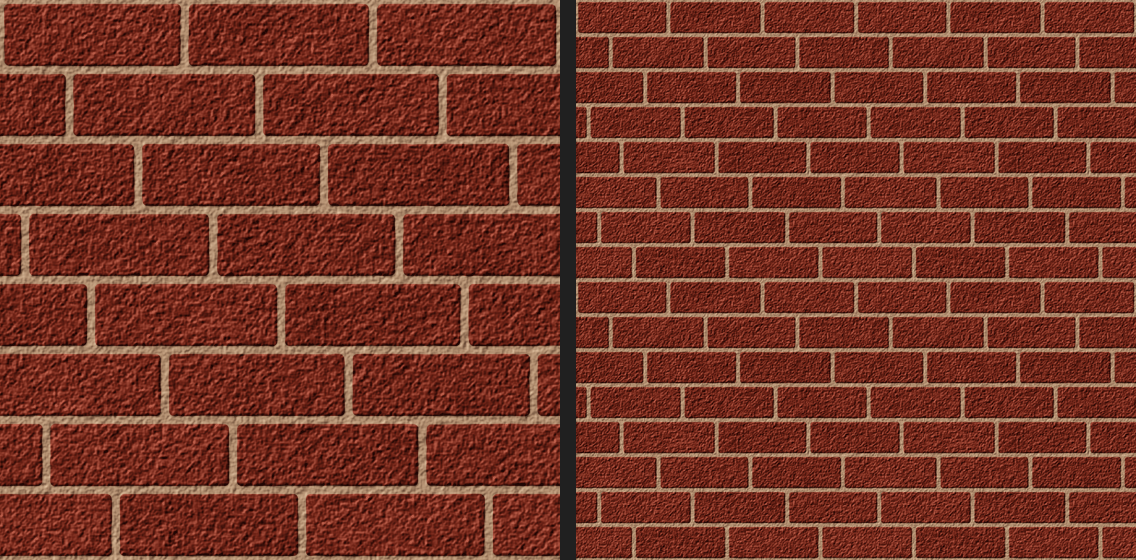
Left: one tile. Right: repeated 2 by 2.
Write a WebGL 1 fragment shader that draws this texture.

```glsl
precision highp float;

uniform vec2 u_resolution;

// Layout, in canvas units unless noted
const float COLUMNS = 3.0;
const float ROWS = 8.0;
const float ROW_SHIFT = 0.375;     // of a brick length, per row
const float JOINT_JITTER = 0.036;  // of a brick length
const float MORTAR_WIDTH = 0.0145;
const float CORNER_RADIUS = 0.0085;
const float BEVEL_WIDTH = 0.0065;
const float SHADOW_WIDTH = 0.004;
const float EDGE_WOBBLE = 0.0016;

// Surface relief
const float EMBOSS_STEP = 0.0013;
const float BRICK_RELIEF = 1.7;
const float MORTAR_RELIEF = 1.2;
const float BRICK_VARIATION = 0.12;
const vec2 LIGHT_DIR = vec2(-0.55, 0.835);

const vec3 BRICK_SHADOW = vec3(0.12, 0.02, 0.01);
const vec3 BRICK_BASE = vec3(0.44, 0.14, 0.09);
const vec3 BRICK_LIGHT = vec3(0.74, 0.37, 0.29);
const vec3 MORTAR_SHADOW = vec3(0.36, 0.24, 0.17);
const vec3 MORTAR_BASE = vec3(0.69, 0.55, 0.43);
const vec3 MORTAR_LIGHT = vec3(0.88, 0.76, 0.63);

float hash(vec2 p) {
  vec3 q = fract(vec3(p.xyx) * 0.1031);
  q += dot(q, q.yzx + 33.33);
  return fract((q.x + q.y) * q.z);
}

// Value noise that wraps after one canvas; freq must be whole
float tileNoise(vec2 uv, float freq) {
  vec2 p = uv * freq;
  vec2 i = floor(p);
  vec2 f = p - i;
  f = f * f * (3.0 - 2.0 * f);
  vec2 a = mod(i, freq);
  vec2 b = mod(i + 1.0, freq);
  return mix(mix(hash(a), hash(vec2(b.x, a.y)), f.x),
             mix(hash(vec2(a.x, b.y)), hash(b), f.x), f.y);
}

float grainHeight(vec2 uv) {
  return 0.9 * tileNoise(uv, 97.0)
       + 0.9 * tileNoise(uv + 0.37, 173.0)
       + 0.6 * tileNoise(uv + 0.71, 256.0);
}

// Slope of the grain towards the light
float emboss(vec2 uv) {
  vec2 e = EMBOSS_STEP * normalize(vec2(-1.0, 1.0));
  return grainHeight(uv - e) - grainHeight(uv + e);
}

float jointOffset(float joint, float row) {
  return JOINT_JITTER * (hash(vec2(mod(joint, COLUMNS) + 5.0, row + 11.0)) - 0.5);
}

vec3 shade(vec3 dark, vec3 base, vec3 bright, float light) {
  return mix(mix(base, dark, clamp(-light, 0.0, 1.0)), bright, clamp(light, 0.0, 1.0));
}

void main() {
  vec2 uv = gl_FragCoord.xy / u_resolution;
  float pixel = 1.0 / min(u_resolution.x, u_resolution.y);

  // Find the brick whose jittered joints enclose this point
  float row = floor(uv.y * ROWS);
  float shift = ROW_SHIFT * (ROWS - 1.0 - row);
  float along = uv.x * COLUMNS - shift;
  float brick = floor(along);
  if (along < brick + jointOffset(brick, row)) brick -= 1.0;
  else if (along > brick + 1.0 + jointOffset(brick + 1.0, row)) brick += 1.0;
  float left = (brick + jointOffset(brick, row) + shift) / COLUMNS;
  float right = (brick + 1.0 + jointOffset(brick + 1.0, row) + shift) / COLUMNS;

  // Rounded box distance and outward normal
  vec2 center = vec2(0.5 * (left + right), (row + 0.5) / ROWS);
  vec2 halfSize = 0.5 * vec2(right - left, 1.0 / ROWS) - 0.5 * MORTAR_WIDTH;
  vec2 local = uv - center;
  vec2 q = abs(local) - halfSize + CORNER_RADIUS;
  vec2 corner = max(q, 0.0);
  float dist = length(corner) + min(max(q.x, q.y), 0.0) - CORNER_RADIUS;
  dist += EDGE_WOBBLE * (tileNoise(uv, 80.0) - 0.5);
  vec2 normal = sign(local) * normalize(corner + 1e-5);
  float facing = dot(normal, LIGHT_DIR);

  // Brick: grain, beveled rim, patches and tone per brick
  float grain = emboss(uv);
  float rim = smoothstep(-BEVEL_WIDTH, 0.0, dist);
  float tone = hash(vec2(mod(brick, COLUMNS) + 31.0, row + 47.0)) - 0.5;
  float patches = tileNoise(uv, 29.0) - 0.5;
  float brickLight = BRICK_RELIEF * grain + rim * (0.75 * facing - 0.3)
                   + BRICK_VARIATION * tone + 0.2 * patches;
  vec3 brickColor = shade(BRICK_SHADOW, BRICK_BASE, BRICK_LIGHT, brickLight);

  // Mortar: softer grain and the shadow thrown by the brick
  float brickShadow = (1.0 - smoothstep(0.0, SHADOW_WIDTH, dist)) * max(-facing, 0.0);
  float mortarLight = MORTAR_RELIEF * grain - 0.5 * brickShadow + 0.1 * patches;
  vec3 mortarColor = shade(MORTAR_SHADOW, MORTAR_BASE, MORTAR_LIGHT, mortarLight);

  float mortarMask = smoothstep(-0.75 * pixel, 0.75 * pixel, dist);
  gl_FragColor = vec4(mix(brickColor, mortarColor, mortarMask), 1.0);
}
```
